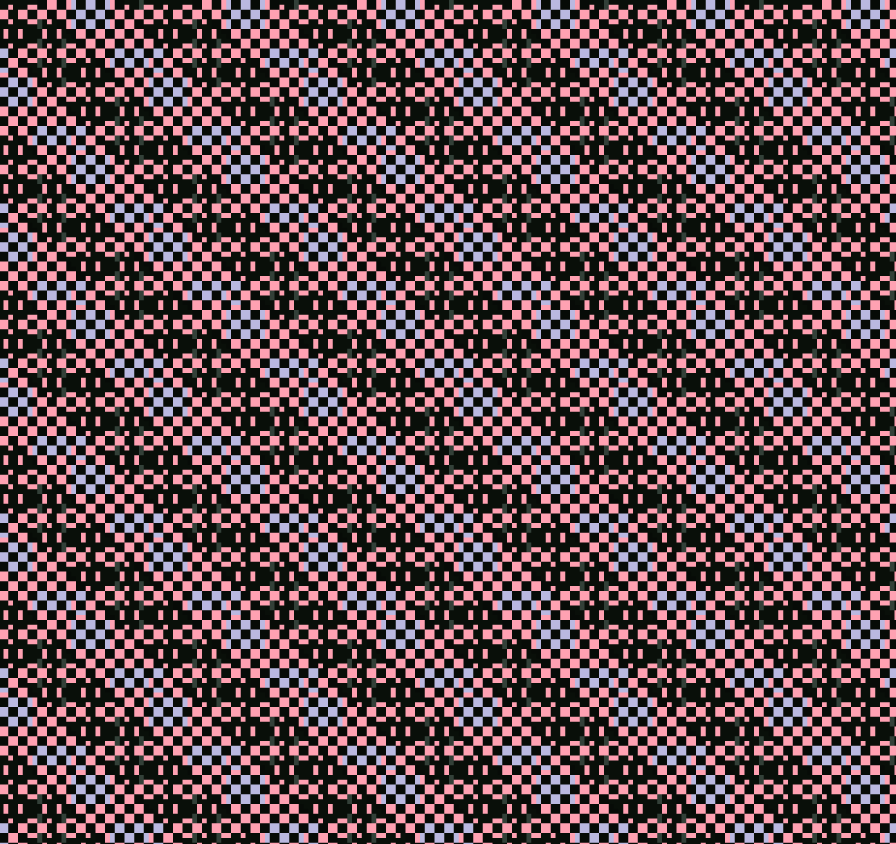
Write a Shadertoy shader that draws this pattern.

```glsl
// A woven check of pink and lavender on near-black, stepping down in diagonals.
// Blocks of eight cells hold five threads of widths 1,2,2,2,1; each block's
// distance from the diagonal decides between full checks and small dots.

const vec3 GROUND = vec3(0.035, 0.06, 0.035);
const vec3 PINK = vec3(1.0, 0.63, 0.70);
const vec3 LAVENDER = vec3(0.73, 0.72, 0.88);
const vec3 GRAY = vec3(0.20, 0.25, 0.22);

// Cells 0..7 of a block to threads 0..4; the outer threads are half width.
ivec2 threadOf(ivec2 cell) {
    return (cell + 1) / 2;
}

// True on the single cell of a thread that a small dot occupies.
bool dotCell(int cell) {
    return cell == 0 || cell == 2 || cell == 3 || cell == 5 || cell == 7;
}

vec3 weave(vec2 p) {
    vec2 blockId = floor(p / 8.0);
    ivec2 cell = ivec2(floor(p - 8.0 * blockId));
    ivec2 thread = threadOf(cell);
    int diagonal = int(mod(blockId.x - blockId.y - 1.0, 4.0));
    bool evenColumn = mod(blockId.x, 2.0) < 0.5;

    // Checks fill the diagonal and the halves of the blocks beside it
    bool dense = diagonal == 0
        || (diagonal == 1 && thread.x <= thread.y)
        || (diagonal == 3 && thread.x >= thread.y);
    bool check = (thread.x + thread.y) % 2 == 1;
    bool largeSquare = thread.x % 2 == 1 && thread.y == 2;
    bool smallDot = dotCell(cell.x) && dotCell(cell.y);

    if (check && (dense || largeSquare || smallDot)) {
        // Lavender clusters alternate between tall and short
        int lastRow = 3;
        int firstRow = evenColumn ? 2 : 1;
        bool cluster = diagonal == 0 && thread.y >= firstRow && thread.y <= lastRow;
        bool tail = diagonal == 1 && !evenColumn && thread.x == 1 && thread.y >= 2;
        return cluster || tail ? LAVENDER : PINK;
    }

    // Faint upright ticks at the sides of the sparse columns
    bool tickColumn = cell.x == 1 || cell.x == 6;
    if (evenColumn && !dense && tickColumn && thread.y % 2 == 1) return GRAY;

    // Slightly darker gaps between the checks
    return dense ? GROUND * 0.75 : GROUND;
}

void mainImage(out vec4 fragColor, in vec2 fragCoord) {
    float cellsPerPixel = 185.0 / iResolution.x;
    vec3 color = vec3(0.0);

    // Average a 4 by 4 grid of samples for smooth cell edges
    for (int sy = 0; sy < 4; sy++) {
        for (int sx = 0; sx < 4; sx++) {
            vec2 q = fragCoord + (vec2(sx, sy) - 1.5) / 4.0;
            q.y = iResolution.y - q.y;
            color += weave(q * cellsPerPixel + vec2(-6.7, 1.0));
        }
    }
    fragColor = vec4(color / 16.0, 1.0);
}
```
